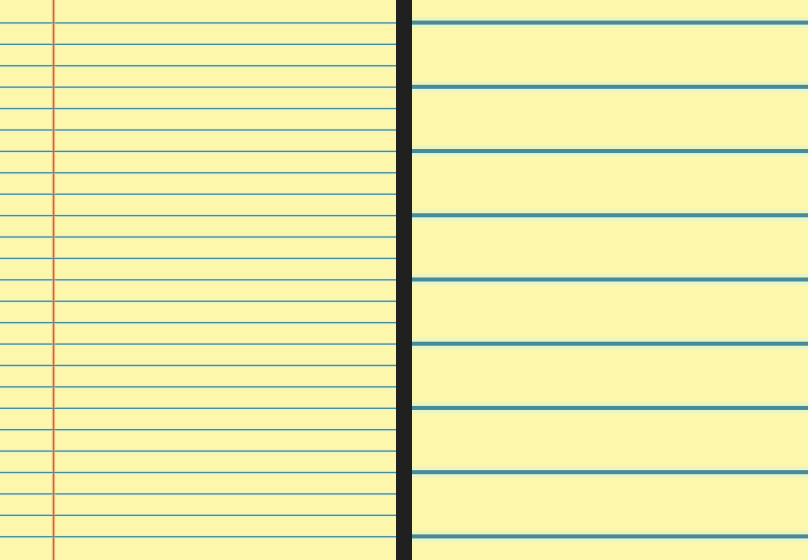
Left, the full canvas; right, a detail of the centre.
This pattern is drawn by a Shadertoy shader. Its source:

```glsl
// A sheet of yellow ruled paper: evenly spaced teal rules and one red margin line.
// Each rule is the nearest of a clamped repeat, drawn as an antialiased band
// over a pale halo of bled ink. Lengths are fractions of the canvas height.

const float RULE_COUNT = 25.0;
const float RULE_SPACING = 0.03823;
const float RULE_CENTER = 0.5003;
const float RULE_WIDTH = 0.0024;
const float HALO_WIDTH = 0.0066;
const float MARGIN_X = 0.1352;      // fraction of the canvas width
const float MARGIN_WIDTH = 0.0028;

const vec3 PAPER = vec3(0.99, 0.968, 0.67);
const vec3 HALO = vec3(0.91, 0.96, 0.77);
const vec3 RULE_INK = vec3(0.28, 0.54, 0.60);
const vec3 MARGIN_HALO = vec3(0.98, 0.87, 0.60);
const vec3 MARGIN_INK = vec3(0.80, 0.38, 0.25);

// Signed distance to the nearest of a finite, centred row of lines.
float repeatedLine(float y, float center, float spacing, float count) {
    float last = 0.5 * (count - 1.0);
    float index = clamp(round((y - center) / spacing), -last, last);
    return y - center - index * spacing;
}

// Fraction of a pixel covered by a band of the given width.
float bandCoverage(float dist, float width, float pixel) {
    float low = max(dist - 0.5 * pixel, -0.5 * width);
    float high = min(dist + 0.5 * pixel, 0.5 * width);
    return clamp((high - low) / pixel, 0.0, 1.0);
}

// Lays a halo and then a solid ink core over the base colour.
vec3 inkLine(vec3 base, float dist, float width, vec3 ink, vec3 halo, float pixel) {
    vec3 bled = mix(base, halo, bandCoverage(dist, HALO_WIDTH, pixel));
    return mix(bled, ink, bandCoverage(dist, width, pixel));
}

void mainImage(out vec4 fragColor, in vec2 fragCoord) {
    float pixel = 1.0 / iResolution.y;
    vec2 p = fragCoord * pixel;
    float aspect = iResolution.x * pixel;

    // Horizontal rules
    float ruleDist = repeatedLine(p.y, RULE_CENTER, RULE_SPACING, RULE_COUNT);
    vec3 color = inkLine(PAPER, ruleDist, RULE_WIDTH, RULE_INK, HALO, pixel);

    // Margin line, darkened where it crosses a rule
    float marginDist = p.x - MARGIN_X * aspect;
    float crossing = bandCoverage(ruleDist, RULE_WIDTH, pixel);
    vec3 marginInk = mix(MARGIN_INK, RULE_INK, 0.4 * crossing);
    vec3 marginHalo = mix(MARGIN_HALO, color, crossing);
    color = inkLine(color, marginDist, MARGIN_WIDTH, marginInk, marginHalo, pixel);

    fragColor = vec4(color, 1.0);
}
```
